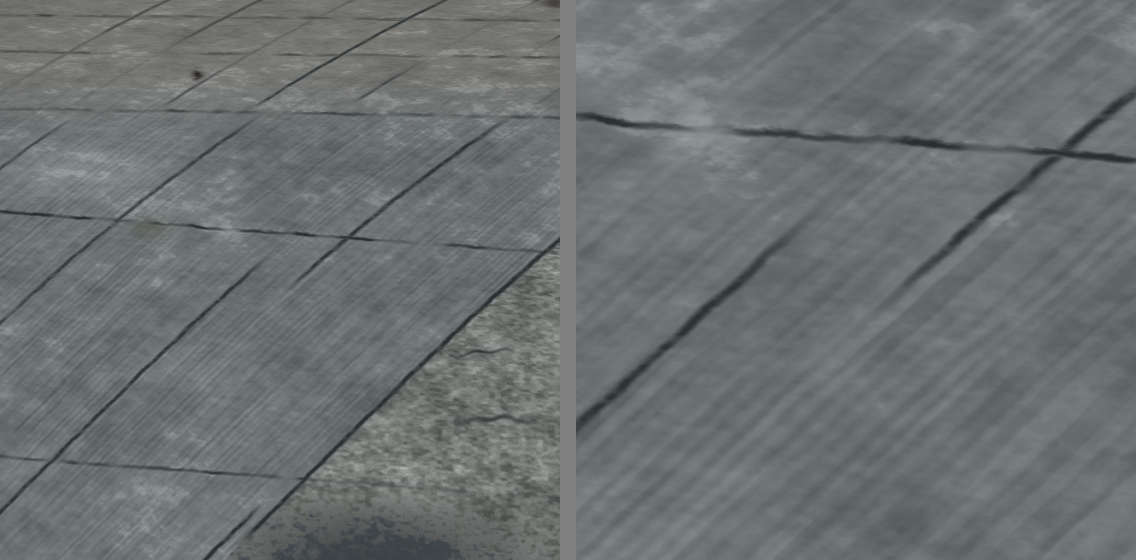
Left, the full canvas; right, a detail of the centre.
A Shadertoy shader for this texture:

```glsl
// Worn concrete paving receding towards the top, with slanted lane joints and cross joints.
// Lanes follow a gently bending curve, rows shrink with perspective depth, and layered
// cellular noise with sines adds mottling, broom strokes, grit and broken joints.

const vec3 COOL_GREY = vec3(0.428, 0.452, 0.458);
const vec3 WARM_GREY = vec3(0.455, 0.453, 0.437);
const vec3 GRIT_GREY = vec3(0.452, 0.460, 0.448);
const vec3 JOINT_DARK = vec3(0.13, 0.16, 0.17);
const vec3 STAIN_BLUE = vec3(0.20, 0.23, 0.25);
const vec3 MOSS = vec3(0.27, 0.28, 0.20);
const float LANE_STEP = 0.40;
const float ROW_STEP = 0.637;

float hash(vec2 p) {
    return fract(sin(dot(p, vec2(127.1, 311.7))) * 43758.55);
}

// Softly blended cell values, centred on zero
float cellNoise(vec2 p) {
    vec2 cell = floor(p), f = fract(p);
    float sum = 0.0, total = 0.0;
    for (int j = -1; j <= 1; j++)
    for (int i = -1; i <= 1; i++) {
        vec2 o = vec2(i, j), id = cell + o;
        vec2 d = o + 0.2 + 0.6 * vec2(hash(id), hash(id + 17.3)) - f;
        float w = exp(-5.0 * dot(d, d));
        sum += w * (hash(id + 41.7) - 0.5);
        total += w;
    }
    return sum / total;
}

float mottle(vec2 p) {
    float sum = 0.0, amp = 0.5;
    for (int i = 0; i < 4; i++) {
        sum += amp * cellNoise(p);
        p = mat2(1.9, 1.3, -1.3, 1.9) * p + 7.1;
        amp *= 0.72;
    }
    return sum;
}

// Groove with a dark core and a soft worn shoulder
float stroke(float dist, float halfWidth, float px) {
    return 1.0 - smoothstep(0.1 * halfWidth, 1.5 * halfWidth + px, abs(dist));
}

float blob(vec2 p, vec2 centre, vec2 radius) {
    vec2 q = (p - centre) / radius;
    return exp(-dot(q, q));
}

// Wide lanes nearby; the second one is broken into two shifted pieces
float nearJoints(float lane, float y, float slope, float px) {
    float ink = 0.0;
    for (int k = 0; k < 4; k++) {
        float n = float(k);
        float d = (lane - 0.4 + LANE_STEP * n - 0.04 * sin(2.7 * n)) / slope;
        float width = 0.0034 - 0.0004 * n;
        float line = stroke(d, width, px);
        if (k == 0) line *= smoothstep(0.02, 0.06, y);
        if (k == 1) line = max(line * smoothstep(0.46, 0.53, y),
            stroke(d + 0.102 / slope, width, px) * smoothstep(0.56, 0.49, y));
        float fade = k == 0 ? 1.0 : smoothstep(0.80, 0.75, y);
        ink = max(ink, line * fade * (1.0 - 0.13 * n));
    }
    float spur = stroke((lane - 0.367) / slope, 0.003, px) * smoothstep(0.11, 0.06, y);
    return max(ink, spur);
}

// Narrow, mostly faint lanes far away
float farJoints(float lane, float y, float slope, float px) {
    float ink = 0.0;
    for (int k = 0; k < 7; k++) {
        float n = float(k);
        float line = stroke((lane - 0.03 + 0.165 * n) / slope, 0.0018, px);
        float wear = smoothstep(-0.15, 0.2, cellNoise(vec2(n * 5.3, y * 16.0)));
        ink = max(ink, line * (k == 3 ? 0.85 : 0.12 + 0.45 * wear));
    }
    return ink * smoothstep(0.805, 0.825, y);
}

void mainImage(out vec4 fragColor, in vec2 fragCoord) {
    vec2 uv = fragCoord / iResolution.xy;
    float px = 0.9 / min(iResolution.x, iResolution.y);

    // Paving coordinates: lane across, row into the distance
    float wobble = 0.0005 * (sin(uv.y * 61.0) + sin(uv.y * 147.0 + uv.x * 30.0));
    float lane = uv.x - uv.y - 0.26 * pow(uv.y, 4.0) + wobble;
    float slope = length(vec2(1.0, 1.0 + 1.04 * pow(uv.y, 3.0)));
    float tilt = 0.01 + 0.065 * smoothstep(0.84, 0.58, uv.y);
    float depth = 1.26 - uv.y - tilt * uv.x + wobble;
    float row = (1.0 / depth - 0.93) / ROW_STEP;
    vec2 ground = vec2(uv.x, -1.5 * log(depth));
    float rough = smoothstep(0.395, 0.405, lane);
    float broad = mottle(ground * 5.0);
    float fine = mottle(ground * 26.0 + 31.0);
    float grit = cellNoise(ground * vec2(95.0, 120.0));

    // Slab tone and large wear
    vec3 color = mix(COOL_GREY, WARM_GREY, smoothstep(0.72, 0.92, uv.y));
    color = mix(color, GRIT_GREY, rough);
    float slabId = floor((0.4 - lane) / LANE_STEP);
    float tone = 0.015 * (hash(vec2(slabId, floor(row))) - 0.5);
    tone += 0.055 * blob(uv, vec2(0.16, 0.69), vec2(0.19, 0.055));
    tone += 0.030 * blob(uv, vec2(0.38, 0.32), vec2(0.15, 0.06));
    tone -= 0.035 * blob(uv, vec2(0.62, 0.72), vec2(0.32, 0.09));
    tone += 0.105 * broad + 0.085 * fine + 0.03 * grit;
    tone += 0.05 * smoothstep(0.22, 0.50, broad + 0.8 * fine);

    // Broom strokes on the slabs, grit on the rough strip
    float streak = 0.065 * cellNoise(vec2(lane * 150.0, uv.y * 13.0));
    float comb = sin(lane * 430.0 + 5.0 * sin(uv.y * 5.0 + lane * 8.0));
    streak += 0.014 * comb * smoothstep(-0.1, 0.25, cellNoise(uv * 6.0 + 3.0));
    tone += streak * (1.0 - rough) * smoothstep(0.95, 0.70, uv.y);
    tone += rough * (0.12 * grit + 0.14 * fine);
    color += tone;

    // Stains
    float damp = blob(uv, vec2(0.66, 0.0), vec2(0.26, 0.085)) * rough;
    float soak = smoothstep(0.1, 1.0, damp + 1.1 * fine + 0.7 * grit) * smoothstep(0.05, 0.4, damp);
    color = mix(color, STAIN_BLUE, 0.85 * soak);
    float spot = blob(uv + 0.012 * fine, vec2(0.353, 0.866), vec2(0.010, 0.008));
    spot += 0.7 * blob(uv, vec2(0.99, 0.995), vec2(0.025, 0.012));
    color = mix(color, vec3(0.15, 0.13, 0.13), min(spot, 0.9));
    color = mix(color, MOSS, 0.35 * blob(uv, vec2(0.27, 0.595), vec2(0.035, 0.02)));

    // Cracks in the rough strip
    float bend = 0.004 * sin(uv.x * 37.0) + 0.003 * sin(uv.x * 113.0);
    float crack = stroke(uv.y - 0.37 - bend, 0.002, px) * blob(uv, vec2(0.86, 0.37), vec2(0.05));
    crack += stroke(uv.y - 0.25 - bend, 0.004, px) * blob(uv, vec2(0.88, 0.25), vec2(0.06));

    // Joints
    float crossDist = (fract(row + 0.5) - 0.5) * ROW_STEP * depth * depth + 0.004 * fine;
    float crossWear = 0.5 + 1.3 * cellNoise(vec2(uv.x * 30.0, floor(row + 0.5) * 7.0));
    crossWear *= mix(0.95, 0.6, smoothstep(0.65, 0.8, uv.y)) * (1.0 - 0.6 * rough);
    float ink = stroke(crossDist, 0.0012 + 0.0014 * depth, px) * max(crossWear, 0.0);
    float laneInk = max(nearJoints(lane + 0.004 * fine, uv.y, slope, px),
        farJoints(lane, uv.y, slope, px));
    ink = max(ink, laneInk * clamp(0.92 + 0.9 * fine + 0.5 * grit, 0.4, 1.0));
    color = mix(color, JOINT_DARK, clamp(max(ink, 0.7 * crack), 0.0, 0.9));
    fragColor = vec4(clamp(color, 0.0, 1.0), 1.0);
}
```
